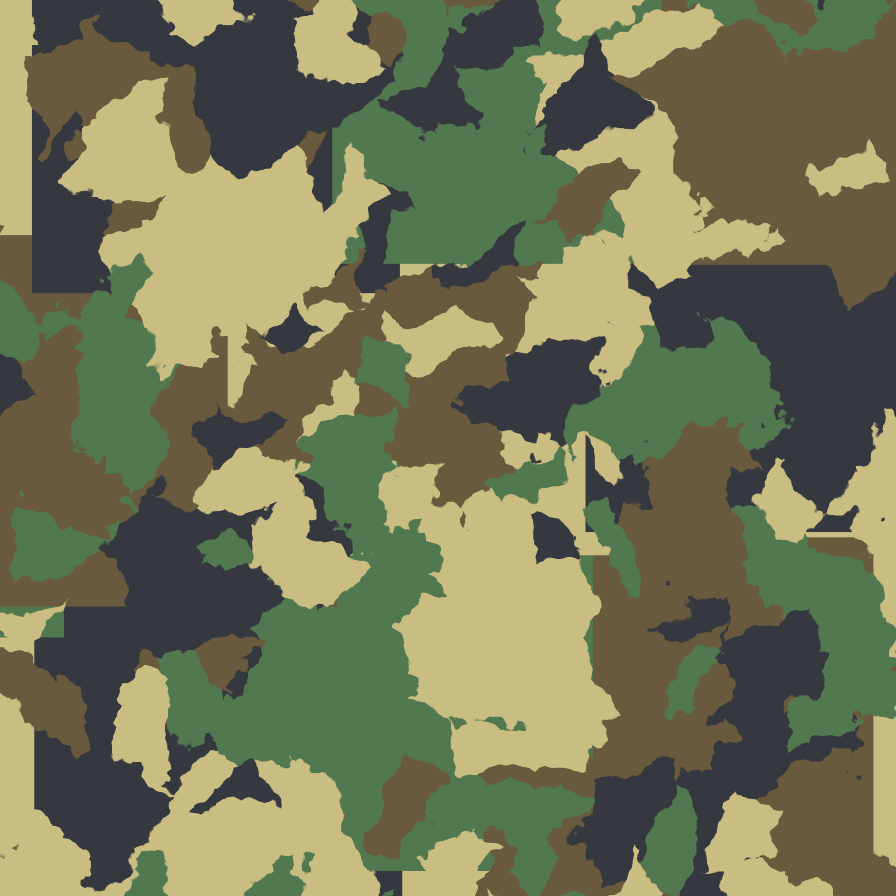
This pattern is drawn by a Shadertoy shader. Its source:

```glsl
// Woodland camouflage: layers of ragged, tapered patches in four flat colours.

const vec3 PALETTE[4] = vec3[4](
    vec3(0.21, 0.22, 0.25),   // charcoal
    vec3(0.32, 0.47, 0.31),   // green
    vec3(0.41, 0.35, 0.24),   // brown
    vec3(0.79, 0.74, 0.51));  // sand

vec4 hash4(vec2 p) {
    vec4 h = fract(p.xyxy * vec4(0.1031, 0.1030, 0.0973, 0.1099));
    h += dot(h, h.wzxy + 33.33);
    return fract((h.xxyz + h.yzzw) * h.zywx);
}

mat2 turn(float angle) {
    float c = cos(angle), s = sin(angle);
    return mat2(c, s, -s, c);
}

// Cellular noise with a city-block metric, which gives angular contours.
float cellular(vec2 p) {
    vec2 cell = floor(p);
    float nearest = 4.0;
    for (int y = -1; y <= 1; y++)
    for (int x = -1; x <= 1; x++) {
        vec2 id = cell + vec2(x, y);
        vec2 v = abs(id + hash4(id).xy - p);
        nearest = min(nearest, v.x + v.y);
    }
    return nearest;
}

// Offset field that tears straight outlines into ragged ones.
vec2 crumple(vec2 p) {
    vec2 offset = vec2(0.0);
    float frequency = 7.0, amount = 0.05;
    for (int octave = 0; octave < 3; octave++) {
        p = turn(1.2) * p;
        offset += amount * vec2(cellular(p * frequency), cellular(p * frequency + 37.0));
        frequency *= 3.1;
        amount *= 0.37;
    }
    return offset;
}

// Bent bar whose width changes along its length.
float patchDistance(vec2 v, vec2 halfSize, float taper, float bend) {
    v.y += bend * v.x * v.x;
    float width = halfSize.y * (1.0 + taper * clamp(v.x / halfSize.x, -1.0, 1.0));
    return max(abs(v.x) - halfSize.x, abs(v.y) - width);
}

// Paints one grid of patches; the base layer stays square and straight.
vec3 paintLayer(vec3 colour, vec2 p, float layer, float cellSize, float density) {
    float loose = step(0.5, layer);
    vec2 q = p + loose * crumple(p + 5.3 * layer);
    q = turn(layer * 1.1) * q / cellSize + 20.0 + 0.37 * layer;
    float edge = 0.4 * length(fwidth(q));
    vec2 cell = floor(q);

    for (int y = -1; y <= 1; y++)
    for (int x = -1; x <= 1; x++) {
        vec2 id = cell + vec2(x, y);
        vec4 place = hash4(id + 71.0 * layer);
        vec4 form = hash4(id + 71.0 * layer + 211.0);
        if (place.w > density) continue;

        // Cycling the colours over the grid keeps their shares even.
        int tone = int(mod(id.x + 2.0 * id.y + layer, 4.0));
        float growth = 0.92 + 0.045 * float(tone);
        vec2 centre = id + 0.5 + (place.xy - 0.5) * mix(0.4, 0.7, loose);
        vec2 halfSize = mix(vec2(0.62, 0.57),
            vec2(0.42, 0.2) + vec2(0.16, 0.18) * form.xy, loose) * growth;

        vec2 v = turn(loose * place.z * 6.283) * (q - centre);
        float d = patchDistance(v, halfSize,
            loose * (form.z - 0.5) * 1.5, loose * (form.w - 0.5) * 1.1);
        colour = mix(PALETTE[tone], colour, smoothstep(-edge, edge, d));
    }
    return colour;
}

void mainImage(out vec4 fragColor, in vec2 fragCoord) {
    vec2 p = fragCoord / iResolution.y;
    vec3 colour = PALETTE[3];

    // From broad ground tiles down to small scraps.
    colour = paintLayer(colour, p, 0.0, 0.36, 1.0);
    colour = paintLayer(colour, p, 1.0, 0.26, 0.9);
    colour = paintLayer(colour, p, 2.0, 0.19, 0.6);
    colour = paintLayer(colour, p, 3.0, 0.13, 0.42);
    colour = paintLayer(colour, p, 4.0, 0.08, 0.25);

    fragColor = vec4(colour, 1.0);
}
```
